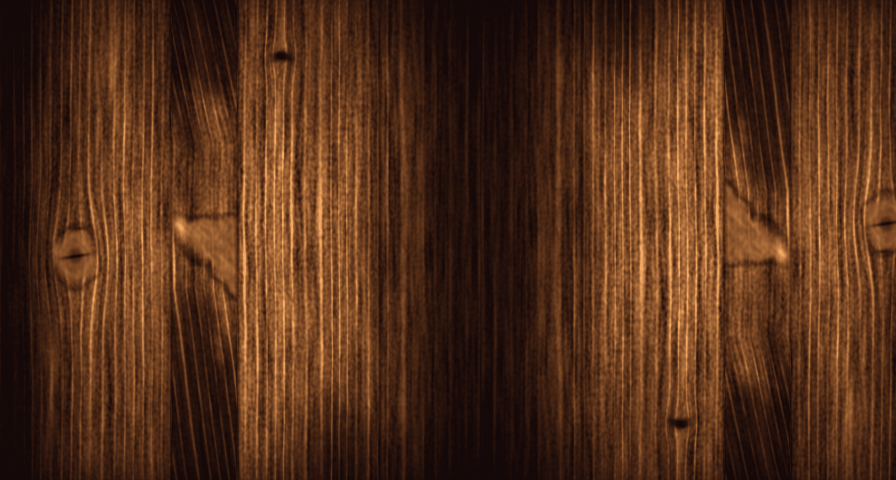
Give the GLSL for this texture, as a Shadertoy shader.

```glsl
const float SEAM = 1.002;      // where the two rotated boards meet
const vec2 ROUND_KNOT = vec2(0.158, 0.466);
const vec2 DARK_KNOT = vec2(0.587, 0.883);
const vec2 CHIP = vec2(0.376, 0.527);

vec2 hashGradient(vec2 cell) {
    vec2 h = vec2(dot(cell, vec2(127.1, 311.7)), dot(cell, vec2(269.5, 183.3)));
    return fract(sin(h) * 43758.5) * 2.0 - 1.0;
}

float gradientNoise(vec2 p) {
    vec2 i = floor(p), f = p - i;
    vec2 u = f * f * f * (f * (f * 6.0 - 15.0) + 10.0);
    vec2 e = vec2(0.0, 1.0);
    float a = dot(hashGradient(i), f);
    float b = dot(hashGradient(i + e.yx), f - e.yx);
    float c = dot(hashGradient(i + e.xy), f - e.xy);
    float d = dot(hashGradient(i + e.yy), f - e.yy);
    return mix(mix(a, b, u.x), mix(c, d, u.x), u.y);
}

float blob(vec2 p, vec2 centre, vec2 size) {
    vec2 d = (p - centre) / size;
    return exp(-dot(d, d));
}

float band(float x, float lo, float hi, float soft) {
    return smoothstep(lo - soft, lo + soft, x) * (1.0 - smoothstep(hi - soft, hi + soft, x));
}

// Grain coordinate: lines bow around knots and fan out in the chipped plank
float grainCoord(vec2 p, float plank) {
    float g = p.x + 0.007 * gradientNoise(vec2(p.x * 5.0, p.y * 2.5));
    g += 0.0016 * gradientNoise(vec2(p.x * 20.0, p.y * 12.0));
    g -= 0.7 * (p.x - ROUND_KNOT.x) * blob(p, ROUND_KNOT, vec2(0.06, 0.1));
    g -= 0.5 * (p.x - DARK_KNOT.x) * blob(p, DARK_KNOT, vec2(0.03, 0.04));
    return g + plank * (0.22 * max(p.y - 0.7, 0.0) - 0.13 * max(0.4 - p.y, 0.0));
}

// Thin pale growth lines, wider apart near the seam
float growthLines(float g, float y) {
    float phase = 47.0 * min(g, 0.79) + 33.0 * max(g - 0.79, 0.0);
    phase += 1.1 * gradientNoise(vec2(g * 14.0, 3.0));
    float line = pow(0.5 + 0.5 * cos(6.2832 * phase), 7.0);
    float strength = 0.75 + 1.0 * gradientNoise(vec2(floor(phase + 0.5) * 0.73, y * 1.8));
    strength += 0.55 * gradientNoise(vec2(g * 60.0, y * 40.0));
    return line * clamp(strength, 0.1, 1.3);
}

float lighting(vec2 p) {
    float body = smoothstep(0.02, 0.2, p.x) * (1.0 - smoothstep(0.7, 0.97, p.x));
    float glow = smoothstep(0.485, 0.505, p.x) * (1.0 - smoothstep(0.52, 0.8, p.x));
    float height = pow(clamp(4.0 * p.y * (1.0 - p.y), 0.0, 1.0), 0.8);
    float patches = 1.0 + 0.4 * gradientNoise(vec2(p.x * 9.0, p.y * 3.0));
    return (0.125 + 0.35 * body + 0.17 * glow) * mix(0.46, 1.06, height) * patches;
}

// Round knot with faint rings and a cracked core
float addRoundKnot(float tone, vec2 p) {
    vec2 d = p - ROUND_KNOT;
    float r = length(d / vec2(0.046, 0.06)) + 0.25 * gradientNoise(p * 24.0);
    float rings = 0.55 + 0.04 * cos(r * 19.0) + 0.15 * gradientNoise(p * vec2(90.0, 60.0));
    tone = mix(tone, rings, 0.75 * (1.0 - smoothstep(0.65, 1.05, r)));
    tone *= 1.0 - 0.3 * exp(-pow((r - 1.1) * 8.0, 2.0));
    tone *= 1.0 - 0.45 * blob(p, ROUND_KNOT, vec2(0.014, 0.016));
    float crack = blob(p, ROUND_KNOT + vec2(0.0, 0.15 * d.x), vec2(0.028, 0.004));
    crack += 0.8 * blob(p, ROUND_KNOT + vec2(0.005, 0.058), vec2(0.016, 0.005));
    tone *= 1.0 - 0.75 * min(crack, 1.0);
    return tone + 0.28 * blob(p, ROUND_KNOT + vec2(-0.044, 0.01), vec2(0.007, 0.035));
}

// Torn wedge with a lit left tip and a shadowed lower edge
float addChip(float tone, vec2 p) {
    float rough = 0.022 * gradientNoise(p * 24.0);
    float slope = (p.y - CHIP.y + p.x - CHIP.x) * 0.7 + 0.016 + rough;
    float top = 0.545 - p.y + rough;
    float inside = min(min(slope, top), min(p.x - 0.36, 0.493 - p.x));
    float fibre = 0.65 + 0.25 * gradientNoise(vec2((p.x + p.y) * 60.0, (p.x - p.y) * 16.0));
    fibre += 0.14 * gradientNoise(p * vec2(120.0, 80.0)) - 0.8 * (p.x - CHIP.x);
    tone = mix(tone, fibre, 0.85 * smoothstep(-0.006, 0.012, inside));
    float side = band(p.x, 0.36, 0.493, 0.004);
    tone *= 1.0 - 0.4 * side * exp(-pow((slope + 0.008) * 130.0, 2.0));
    tone *= 1.0 - 0.35 * side * exp(-pow((top + 0.004) * 140.0, 2.0));
    return tone + 0.35 * blob(p, CHIP, vec2(0.012, 0.035));
}

float woodTone(vec2 p) {
    float plank = band(p.x, 0.357, 0.495, 0.003);
    float g = grainCoord(p, plank);
    float light = lighting(p);

    // Charred ends of the chipped plank, smooth wood between them
    float ragged = p.y + 0.16 * gradientNoise(p * vec2(14.0, 7.0)) + 0.05 * gradientNoise(p * 45.0);
    float charred = plank * (smoothstep(0.68, 0.84, ragged) + 1.0 - smoothstep(0.24, 0.44, ragged));
    float smoothWood = plank * band(p.y, 0.54, 0.74, 0.04);
    float scorch = blob(p, vec2(0.7, 0.04), vec2(0.1, 0.16));

    // Body, streaks and pores
    float deep = smoothstep(0.72, 0.85, p.x);
    float streaks = 0.45 * gradientNoise(vec2(g * 27.0, p.y * 0.8))
                  + 0.5 * gradientNoise(vec2(g * 66.0, p.y * 2.5))
                  + 0.55 * gradientNoise(vec2(g * 130.0, p.y * 10.0));
    float pores = gradientNoise(p * vec2(150.0, 110.0)) + 0.5 * gradientNoise(p * vec2(80.0, 50.0));
    float tone = light * max(0.82 + (1.0 + 0.35 * deep) * streaks + 0.36 * pores, 0.15);
    tone *= (1.0 - 0.55 * charred) * (1.0 - 0.45 * scorch);
    tone += light * 0.62 * growthLines(g, p.y) * (1.0 - 0.75 * smoothWood);

    // Joints between planks
    float joints = exp(-pow((p.x - 0.357) * 280.0, 2.0)) + exp(-pow((p.x - 0.495) * 280.0, 2.0))
                 + exp(-pow((p.x - 0.79) * 200.0, 2.0));
    tone *= 1.0 - 0.4 * joints;

    // Knots, chip and pale scars
    tone = addChip(addRoundKnot(tone, p), p);
    vec2 bent = p + vec2(0.0, 9.0 * pow(p.x - DARK_KNOT.x, 2.0) + 0.008 * gradientNoise(p * 70.0));
    tone *= 1.0 - 0.92 * blob(bent, DARK_KNOT, vec2(0.024, 0.011));
    tone += 0.2 * blob(p, vec2(0.232, 0.86), vec2(0.007, 0.06));
    return tone + 0.14 * blob(p, vec2(0.11 + 0.08 * (p.y - 0.2), 0.2), vec2(0.008, 0.13));
}

vec3 stain(float tone) {
    float t = clamp(tone, 0.08, 0.95);
    return vec3(t, 0.5 * t + 0.22 * t * t - 0.01, 0.02 + 0.12 * t + 0.28 * t * t);
}

void mainImage(out vec4 fragColor, in vec2 fragCoord) {
    // The right board is the left one turned by half a circle
    vec2 q = fragCoord / iResolution.y - vec2(SEAM, 0.5);
    q *= q.x > 0.0 ? -1.0 : 1.0;
    fragColor = vec4(stain(woodTone(q + vec2(SEAM, 0.5))), 1.0);
}
```
